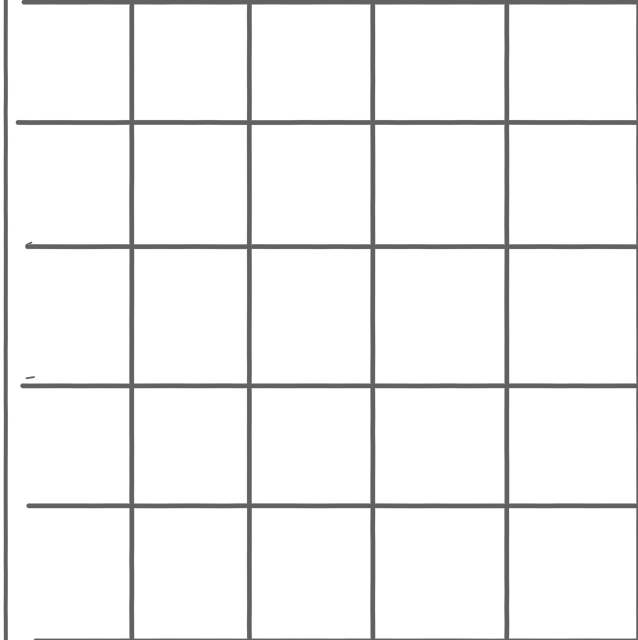
Reproduce this pattern procedurally as a Shadertoy shader.

```glsl
#define INK vec3(0.38)
#define PAPER vec3(1.0)
#define LINE_HALF 0.0037
#define EDGE_HALF 0.0031
#define WOBBLE 0.0003
#define WOBBLE_FREQ 40.0
#define ASPECT 0.996
#define LINES 6

// Hand-drawn spacing: columns from the left, rows from the bottom
const float COLUMN_X[LINES] = float[](0.0090, 0.2057, 0.3893, 0.5820, 0.7912, 0.9970);
const float ROW_Y[LINES] = float[](-0.0015, 0.2096, 0.3971, 0.6146, 0.8086, 0.9967);
const float ROW_START[LINES] = float[](0.0560, 0.0450, 0.0355, 0.0430, 0.0283, 0.0375);

float hash(float n) {
    return fract(sin(n * 127.1) * 43758.5453);
}

float noise(float x) {
    float cell = floor(x);
    float f = fract(x);
    return mix(hash(cell), hash(cell + 1.0), f * f * (3.0 - 2.0 * f));
}

// Slight drift of the pen along a stroke
float wobble(float along, float seed) {
    return WOBBLE * (noise(along * WOBBLE_FREQ + seed * 91.0) - 0.5);
}

float segment(vec2 p, vec2 a, vec2 b) {
    vec2 ab = b - a;
    float t = clamp(dot(p - a, ab) / dot(ab, ab), 0.0, 1.0);
    return length(p - a - ab * t);
}

float gridDistance(vec2 p) {
    float d = 1.0;
    for (int i = 0; i < LINES; i++) {
        float seed = float(i) + 1.0;

        // Columns run the full height; the left border is thinner
        float halfWidth = i == 0 ? EDGE_HALF : LINE_HALF;
        float top = i == 0 ? 1.1 : ROW_Y[LINES - 1];
        vec2 column = vec2(p.x + wobble(p.y, seed), p.y);
        d = min(d, segment(column, vec2(COLUMN_X[i], -0.1), vec2(COLUMN_X[i], top)) - halfWidth);

        // Rows have uneven round starts short of the left border
        vec2 row = vec2(p.x, p.y + wobble(p.x, seed + 10.0));
        d = min(d, segment(row, vec2(ROW_START[i], ROW_Y[i]), vec2(1.1, ROW_Y[i])) - LINE_HALF);
    }
    return d;
}

// Small stray pen marks beside two of the row starts
float strayDistance(vec2 p) {
    float hook = segment(p, vec2(0.0415, 0.6175), vec2(0.0490, 0.6210)) - 0.0013;
    float dash = segment(p, vec2(0.0415, 0.4090), vec2(0.0530, 0.4108)) - 0.0014;
    return min(hook, dash);
}

void mainImage(out vec4 fragColor, in vec2 fragCoord) {
    vec2 p = fragCoord / iResolution.xy * vec2(ASPECT, 1.0);
    float soft = 0.75 / iResolution.y;
    float d = min(gridDistance(p), strayDistance(p));
    float ink = 1.0 - smoothstep(-soft, soft, d);
    fragColor = vec4(mix(PAPER, INK, ink), 1.0);
}
```
